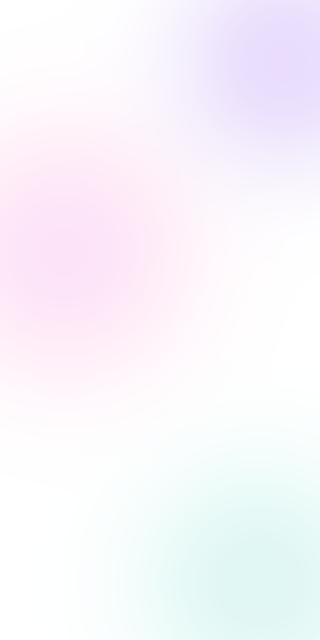
Give the GLSL for this background, as a Shadertoy shader.

```glsl
// Three soft pastel glows (lavender, pink, mint) on a white ground.
// Each glow is a flat-topped radial falloff whose tint drifts from core to rim,
// and the glows are multiplied together like thin washes of ink.

// Light left after a wash: core tint in the middle, rim tint outside, white far away
vec3 wash(vec2 p, vec2 center, float radius, vec3 core, vec3 rim) {
    float d = length(p - center) / radius;
    float strength = exp(-pow(d, 2.4));
    vec3 tint = mix(core, rim, smoothstep(0.3, 1.0, d));
    return mix(vec3(1.0), tint, strength);
}

void mainImage(out vec4 fragColor, in vec2 fragCoord) {
    // Canvas units: width 1, height 2
    vec2 p = fragCoord / iResolution.xy * vec2(1.0, 2.0);

    vec3 color = vec3(1.0);

    // Lavender, upper right
    color *= wash(p, vec2(0.89, 1.81), 0.36,
                  vec3(0.914, 0.863, 0.992), vec3(0.914, 0.875, 0.985));
    // Pink, left of centre
    color *= wash(p, vec2(0.20, 1.21), 0.40,
                  vec3(0.992, 0.890, 0.972), vec3(1.000, 0.885, 0.950));
    // Mint, lower right
    color *= wash(p, vec2(0.81, 0.18), 0.385,
                  vec3(0.878, 0.967, 0.953), vec3(0.870, 0.975, 0.960));

    fragColor = vec4(color, 1.0);
}
```
